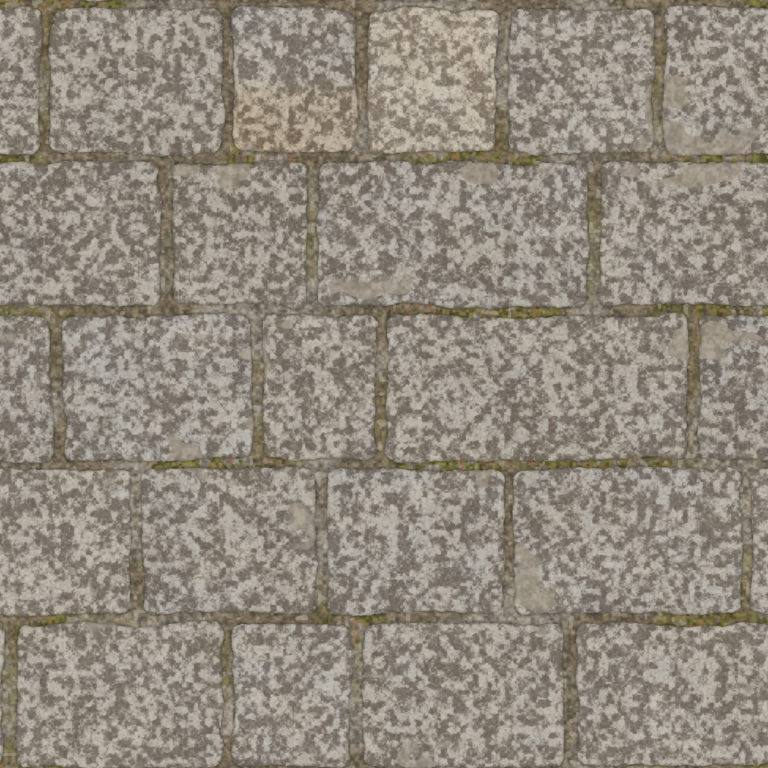
This texture is drawn by a WebGL 2 fragment shader. Its source:

```glsl
#version 300 es
precision highp float;

uniform vec2 u_resolution;
out vec4 fragColor;

const float ROWS = 5.0;
const int SLOTS = 5;
const float ROW_SHIFT = 0.005;

// Upright joints of each course, top to bottom; repeated values leave longer stones
const float JOINTS[25] = float[25](
    0.060, 0.296, 0.470, 0.655, 0.857,
    0.218, 0.407, 0.772, 0.772, 0.772,
    0.074, 0.336, 0.496, 0.901, 0.901,
    0.177, 0.420, 0.662, 0.971, 0.971,
    0.014, 0.297, 0.464, 0.741, 0.741);

const vec3 DARK_GRAIN = vec3(0.42, 0.385, 0.345);
const vec3 PALE_GRAIN = vec3(0.75, 0.73, 0.69);
const vec3 SOIL = vec3(0.46, 0.415, 0.34);
const vec3 MORTAR = vec3(0.53, 0.50, 0.45);
const vec3 MOSS = vec3(0.41, 0.39, 0.20);
const vec3 LEAF = vec3(0.58, 0.41, 0.29);
const vec3 SAND = vec3(0.62, 0.58, 0.52);

struct Stone {
    vec2 offset;    // position from the stone centre
    vec2 halfSize;
    float id;
};

float hash(vec2 p) {
    vec3 q = fract(vec3(p.xyx) * 0.1031);
    q += dot(q, q.yzx + 33.33);
    return fract((q.x + q.y) * q.z);
}

// Value noise that wraps over the unit square
float noise(vec2 uv, float period) {
    vec2 cell = floor(uv * period);
    vec2 f = fract(uv * period);
    f = f * f * (3.0 - 2.0 * f);
    vec2 a = mod(cell, period);
    vec2 b = mod(cell + 1.0, period);
    float low = mix(hash(a + period), hash(vec2(b.x, a.y) + period), f.x);
    float high = mix(hash(vec2(a.x, b.y) + period), hash(b + period), f.x);
    return mix(low, high, f.y);
}

float fbm(vec2 uv, float period, int octaves) {
    float sum = 0.0;
    float total = 0.0;
    float weight = 1.0;
    for (int i = 0; i < octaves; i++) {
        sum += weight * noise(uv, period);
        total += weight;
        period = period * 2.0 + 1.0;
        weight *= 0.6;
    }
    return sum / total;
}

float roundedBox(vec2 p, vec2 halfSize, float radius) {
    vec2 q = abs(p) - halfSize + radius;
    return length(max(q, 0.0)) + min(max(q.x, q.y), 0.0) - radius;
}

// Finds the stone around p by its nearest joints left and right
Stone findStone(vec2 p) {
    float course = (1.0 - p.y - ROW_SHIFT) * ROWS;
    int row = int(mod(floor(course), ROWS));
    float left = 1.0;
    float right = 1.0;
    float id = 0.0;
    for (int i = 0; i < SLOTS; i++) {
        int slot = row * SLOTS + i;
        float toLeft = fract(p.x - JOINTS[slot]);
        if (toLeft < left) {
            left = toLeft;
            id = float(slot);
        }
        right = min(right, fract(JOINTS[slot] - p.x));
    }
    vec2 offset = vec2(0.5 * (left - right), (0.5 - fract(course)) / ROWS);
    return Stone(offset, vec2(0.5 * (left + right), 0.5 / ROWS), id);
}

vec3 graniteColor(vec2 uv, Stone stone, float d) {
    float pale = float(stone.id == 2.0);
    float sandy = float(stone.id == 1.0) * smoothstep(0.02, -0.03, stone.offset.y);
    // Ragged flakes over finer crystals
    float flakes = smoothstep(0.30, 0.70, fbm(uv, 121.0, 3));
    float grain = mix(flakes, noise(uv, 331.0), 0.26);
    grain += 0.10 * (noise(uv, 23.0) - 0.5);
    grain += 0.06 * (hash(vec2(stone.id, 3.7)) - 0.5) + 0.16 * pale;
    vec3 color = mix(DARK_GRAIN, PALE_GRAIN, clamp(grain, 0.0, 1.1));
    // Warm and cool casts, per stone and in blotches
    float warmth = 0.6 * hash(vec2(stone.id, 9.2)) + noise(uv, 31.0) - 0.8;
    color *= 1.0 + warmth * vec3(0.02, 0.0, -0.03);
    color = mix(color, color * vec3(1.04, 0.99, 0.92), sandy + 0.6 * pale);
    // Sandy crust clinging near the rim
    float crust = smoothstep(0.71, 0.73, fbm(uv + 0.37, 13.0, 3)) * smoothstep(-0.04, -0.025, d);
    color = mix(color, SAND * (0.88 + 0.24 * noise(uv, 200.0)), 0.75 * crust);
    return color * mix(0.88, 1.0, smoothstep(0.0, -0.004, d));
}

vec3 jointColor(vec2 uv, float level, float d) {
    vec3 color = mix(SOIL, MORTAR, smoothstep(0.35, 0.7, noise(uv, 17.0)));
    color *= 0.62 + 0.76 * fbm(uv, 170.0, 2);
    float growth = smoothstep(0.42, 0.62, noise(uv + 0.21, 9.0)) * mix(0.45, 1.0, level);
    float tuft = smoothstep(0.35, 0.6, fbm(uv, 90.0, 3));
    color = mix(color, MOSS * (0.6 + 0.8 * noise(uv, 230.0)), 0.85 * growth * tuft);
    // Leaf scraps and small pebbles
    color = mix(color, LEAF, 0.6 * growth * smoothstep(0.72, 0.85, noise(uv + 0.11, 170.0)));
    color = mix(color, PALE_GRAIN, 0.4 * smoothstep(0.80, 0.90, noise(uv, 113.0)));
    return color * mix(0.82, 1.0, smoothstep(0.0, 0.004, d));
}

void main() {
    vec2 uv = gl_FragCoord.xy / u_resolution;
    float pixel = 1.0 / min(u_resolution.x, u_resolution.y);

    // Bent joints and chipped outlines
    vec2 bend = vec2(noise(uv, 14.0), noise(uv + 0.53, 14.0)) - 0.5;
    Stone stone = findStone(uv + 0.007 * bend);
    vec2 gap = vec2(0.0065, 0.005) + 0.003 * hash(vec2(stone.id, 5.1));
    float d = roundedBox(stone.offset, stone.halfSize - gap, 0.012);
    d += 0.010 * (fbm(uv, 34.0, 4) - 0.5);

    vec2 rim = stone.halfSize - abs(stone.offset);
    float level = smoothstep(-0.006, 0.006, rim.x - rim.y);
    float cover = smoothstep(pixel, -pixel, d);
    vec3 color = mix(jointColor(uv, level, d), graniteColor(uv, stone, d), cover);
    fragColor = vec4(clamp(color, 0.0, 1.0), 1.0);
}
```
